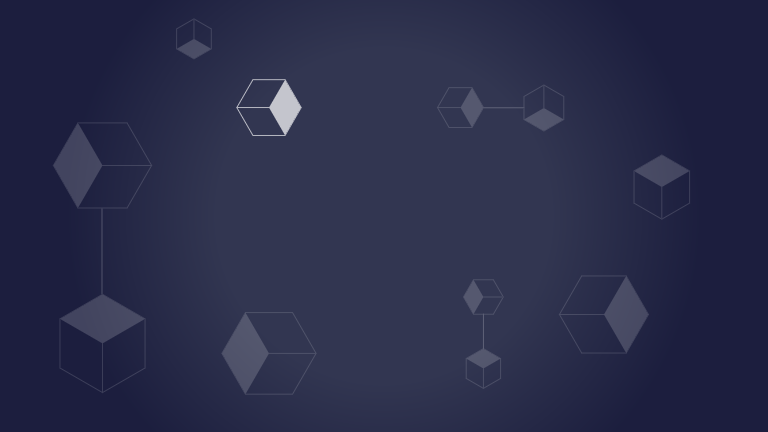
Give the GLSL for this background, as a Shadertoy shader.

```glsl
// Faint hexagonal cubes, some joined by thin links, over a dark blue field
// with a soft round glow. Each cube is a hexagon outline, one filled rhombic
// face and one inner spoke, all drawn from distance functions.

const vec3 GLOW_COLOR = vec3(0.196, 0.212, 0.318);
const vec3 EDGE_COLOR = vec3(0.109, 0.118, 0.243);
const vec3 INK_COLOR = vec3(1.0);
const vec2 CANVAS_CENTER = vec2(0.8889, 0.5);
const float GLOW_INNER = 0.385;
const float GLOW_OUTER = 0.735;
const float LINE_WIDTH = 0.0021;
const float FACE_ALPHA = 0.17;
const float OUTLINE_ALPHA = 0.15;
const float LINK_ALPHA = 0.24;
const float BRIGHT_ALPHA = 0.71;
const int BRIGHT_CUBE = 1;
const float HALF_PI = 1.570796;
const float SIN60 = 0.866025;

// Cubes: center x, center y, circumradius, face direction in quarter turns
const int CUBE_COUNT = 11;
const vec4 CUBES[CUBE_COUNT] = vec4[](
    vec4(0.449, 0.910, 0.0463, 3), vec4(0.6227, 0.751, 0.0745, 0),
    vec4(1.066, 0.751, 0.0532, 0), vec4(1.259, 0.750, 0.0532, 3),
    vec4(0.2373, 0.617, 0.1137, 2), vec4(0.2373, 0.205, 0.1137, 1),
    vec4(1.532, 0.567, 0.0743, 1), vec4(0.6227, 0.182, 0.109, 2),
    vec4(1.119, 0.3125, 0.046, 2), vec4(1.119, 0.147, 0.046, 1),
    vec4(1.398, 0.272, 0.103, 0));

// Links: start point, end point
const int LINK_COUNT = 3;
const vec4 LINKS[LINK_COUNT] = vec4[](
    vec4(1.118, 0.7505, 1.213, 0.7505),
    vec4(0.2361, 0.5185, 0.2361, 0.319),
    vec4(1.119, 0.273, 1.119, 0.192));

float fillCoverage(float dist, float pixel) {
    return clamp(0.5 - dist / pixel, 0.0, 1.0);
}

// Box-filtered line, correct even when thinner than a pixel
float lineCoverage(float dist, float pixel) {
    float halfWidth = 0.5 * LINE_WIDTH;
    return fillCoverage(dist - halfWidth, pixel) - fillCoverage(dist + halfWidth, pixel);
}

float segmentDistance(vec2 p, vec2 a, vec2 b) {
    vec2 ab = b - a;
    return length(p - a - ab * clamp(dot(p - a, ab) / dot(ab, ab), 0.0, 1.0));
}

// Hexagon with a vertex on the x axis
float hexagonDistance(vec2 p, float radius) {
    vec2 q = abs(p);
    return max(q.y, q.x * SIN60 + q.y * 0.5) - radius * SIN60;
}

// Rhombus from the hexagon center to its +x vertex
float faceDistance(vec2 p, float radius) {
    vec2 q = abs(p - vec2(0.5 * radius, 0.0));
    return q.x * SIN60 + q.y * 0.5 - 0.5 * SIN60 * radius;
}

// Opacity of one cube
float cubeAlpha(vec2 p, vec4 cube, float faceAlpha, float outlineAlpha, float pixel) {
    float angle = cube.w * HALF_PI;
    vec2 axis = vec2(cos(angle), sin(angle));
    vec2 offset = p - cube.xy;
    vec2 local = vec2(dot(offset, axis), dot(offset, vec2(-axis.y, axis.x)));
    float outline = abs(hexagonDistance(local, cube.z));
    float spoke = segmentDistance(local, vec2(0.0), vec2(-cube.z, 0.0));
    float lines = lineCoverage(min(outline, spoke), pixel);
    float face = fillCoverage(faceDistance(local, cube.z), pixel);
    return max(face * faceAlpha, lines * outlineAlpha);
}

void mainImage(out vec4 fragColor, in vec2 fragCoord) {
    float pixel = 1.0 / iResolution.y;
    vec2 p = (fragCoord - 0.5 * iResolution.xy) * pixel + CANVAS_CENTER;

    // Background glow
    float radius = length(p - CANVAS_CENTER);
    float fade = clamp((radius - GLOW_INNER) / (GLOW_OUTER - GLOW_INNER), 0.0, 1.0);
    vec3 color = mix(GLOW_COLOR, EDGE_COLOR, fade);

    // Links and cubes share one ink layer
    float ink = 0.0;
    for (int i = 0; i < LINK_COUNT; i++) {
        float dist = segmentDistance(p, LINKS[i].xy, LINKS[i].zw);
        ink = max(ink, LINK_ALPHA * lineCoverage(dist, pixel));
    }
    for (int i = 0; i < CUBE_COUNT; i++) {
        bool bright = i == BRIGHT_CUBE;
        float faceAlpha = bright ? BRIGHT_ALPHA : FACE_ALPHA;
        float outlineAlpha = bright ? BRIGHT_ALPHA : OUTLINE_ALPHA;
        ink = max(ink, cubeAlpha(p, CUBES[i], faceAlpha, outlineAlpha, pixel));
    }

    fragColor = vec4(mix(color, INK_COLOR, ink), 1.0);
}
```
